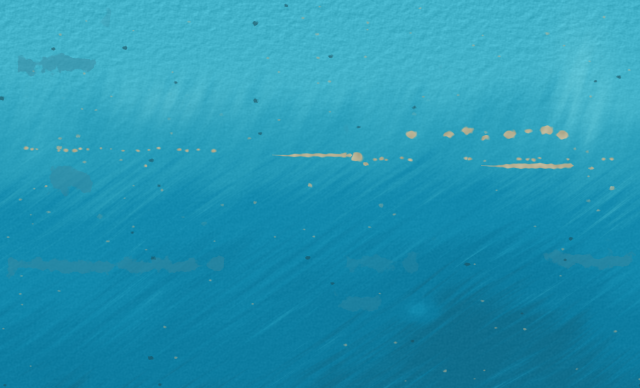
Reproduce this texture procedurally as a Shadertoy shader.

```glsl
const vec3 DEEP = vec3(0.06, 0.43, 0.55);
const vec3 TEAL = vec3(0.05, 0.49, 0.63);
const vec3 BLUE = vec3(0.07, 0.54, 0.68);
const vec3 SKY = vec3(0.16, 0.62, 0.73);
const vec3 PALE = vec3(0.26, 0.70, 0.79);
const vec3 PLASTER = vec3(0.77, 0.70, 0.56);
const vec3 GREY_BLUE = vec3(0.22, 0.53, 0.62);
const vec3 DIRT = vec3(0.10, 0.31, 0.37);

vec2 hash2(vec2 p) {
    vec3 q = fract(p.xyx * vec3(0.1031, 0.1030, 0.0973));
    q += dot(q, q.yzx + 33.33);
    return fract((q.xx + q.yz) * q.zy);
}

float corner(vec2 cell, vec2 f, vec2 o) {
    return dot(hash2(cell + o) * 2.0 - 1.0, f - o);
}

// Gradient noise, roughly -0.7 to 0.7
float noise(vec2 p) {
    vec2 i = floor(p), f = p - i;
    vec2 u = f * f * f * (f * (f * 6.0 - 15.0) + 10.0);
    float low = mix(corner(i, f, vec2(0, 0)), corner(i, f, vec2(1, 0)), u.x);
    float high = mix(corner(i, f, vec2(0, 1)), corner(i, f, vec2(1, 1)), u.x);
    return mix(low, high, u.y);
}

float fbm(vec2 p, int octaves) {
    float sum = 0.0, amp = 0.6;
    for (int i = 0; i < octaves; i++) {
        sum += amp * noise(p);
        p = p * 2.03 + 17.3;
        amp *= 0.5;
    }
    return sum;
}

// Noise drawn out along one direction, like bristle marks
float bristles(vec2 p, float angle, vec2 scale) {
    p += 0.02 * vec2(noise(p * 3.0), noise(p * 3.0 + 40.0));
    vec2 along = vec2(cos(angle), sin(angle));
    vec2 q = vec2(dot(p, along), dot(p, vec2(-along.y, along.x)));
    return fbm(q * scale, 3);
}

float blob(vec2 p, vec2 center, vec2 size) {
    vec2 d = (p - center) / size;
    return exp(-dot(d, d));
}

// Ragged flat patch, center and half size
float patchMask(vec2 p, vec2 center, vec2 size) {
    vec2 d = abs(p - center) - size;
    float edge = max(d.x, d.y) + 0.05 * fbm(p * 22.0, 4);
    return smoothstep(0.004, -0.004, edge);
}

// Flakes spaced along a horizontal span
float chipRow(vec2 p, vec2 span, float y, vec2 size, float density, float px) {
    float pitch = size.x * 3.0, mask = 0.0;
    p += 0.35 * size.y * vec2(noise(p * 70.0), noise(p * 70.0 + 9.0)) * 2.0;
    for (int i = -1; i <= 1; i++) {
        float id = floor(p.x / pitch) + float(i);
        vec2 h = hash2(vec2(id, y * 311.0)), k = hash2(vec2(id, y * 173.0 + 50.0));
        vec2 c = vec2((id + 0.2 + 0.6 * h.x) * pitch, y + (h.y - 0.5) * size.y * 2.0);
        float on = step(k.x, density) * step(span.x, c.x) * step(c.x, span.y);
        vec2 r = size * mix(0.4, 1.1, k.y);
        float d = (length((p - c) / r) - 1.0) * r.y;
        mask = max(mask, on * smoothstep(px, -px, d));
    }
    return mask;
}

// Thin tapering scrape
float scrape(vec2 p, vec2 span, float y, float width, float px) {
    float t = (p.x - span.x) / (span.y - span.x);
    float w = width * smoothstep(0.0, 0.4, t) * smoothstep(1.0, 0.96, t);
    float d = abs(p.y - y - 0.004 * noise(p.xx * 14.0)) - w * (1.0 + noise(p * 60.0));
    return smoothstep(px, -px, d) * step(0.0, t) * step(t, 1.0);
}

float specks(vec2 p, float cells, float density, float radius, float px) {
    vec2 id = floor(p * cells), h = hash2(id + cells), k = hash2(id + cells + 71.0);
    vec2 d = p - (id + 0.25 + 0.5 * h) / cells;
    float r = radius * mix(0.4, 1.0, k.y) * (1.0 + 0.8 * noise(p * 150.0));
    return step(k.x, density) * smoothstep(px, -px, length(d * vec2(0.8, 1.1)) - r);
}

vec3 paint(float t) {
    vec3 c = mix(DEEP, TEAL, smoothstep(0.02, 0.20, t));
    c = mix(c, BLUE, smoothstep(0.22, 0.42, t));
    c = mix(c, SKY, smoothstep(0.43, 0.63, t));
    return mix(c, PALE, smoothstep(0.60, 0.80, t));
}

void mainImage(out vec4 fragColor, in vec2 fragCoord) {
    float px = 1.0 / iResolution.y;
    vec2 p = fragCoord * px;
    float upper = smoothstep(0.45, 0.75, p.y);

    // Cloudy tone with broad brushwork
    float tone = 0.08 + 0.88 * p.y + 0.20 * fbm(p * vec2(2.2, 3.0), 4);
    tone += 0.13 * blob(p, vec2(0.15, 0.10), vec2(0.55, 0.25));
    tone -= 0.19 * blob(p, vec2(1.28, 0.20), vec2(0.30, 0.17));
    tone -= 0.10 * blob(p, vec2(0.60, 0.42), vec2(0.35, 0.20));
    tone += 0.30 * blob(p, vec2(1.08, 0.20), vec2(0.04, 0.025));
    float slanted = bristles(p, 0.60, vec2(3.5, 65.0));
    float steep = bristles(p, 1.15, vec2(4.0, 30.0));
    tone += mix(0.22 * slanted, 0.14 * steep, upper);
    vec3 color = paint(tone);

    // Pale dry strokes and worn haze
    float dry = smoothstep(0.12, 0.45, slanted) * smoothstep(-0.1, 0.3, fbm(p * 4.0 + 5.0, 2));
    color = mix(color, PALE, 0.35 * dry * (1.0 - upper));
    float haze = blob(p, vec2(0.46, 0.73), vec2(0.15, 0.06)) + blob(p, vec2(1.5, 0.78), vec2(0.07, 0.16));
    color += vec3(0.10, 0.06, 0.04) * haze * (0.7 + steep);

    // Wrinkled relief, strongest at the top
    vec2 grain = p * vec2(42.0, 55.0);
    float relief = fbm(grain, 3) - fbm(grain + vec2(-0.12, 0.20), 3);
    color += relief * mix(0.03, 0.16, smoothstep(0.55, 1.0, p.y));
    color += 0.025 * noise(p * 160.0);

    // Grey-blue repairs
    float worn = patchMask(p, vec2(0.30, 0.315), vec2(0.27, 0.014));
    worn = max(worn, patchMask(p, vec2(0.15, 0.835), vec2(0.10, 0.016)));
    worn = max(worn, patchMask(p, vec2(0.18, 0.535), vec2(0.05, 0.028)));
    worn = max(worn, 0.6 * patchMask(p, vec2(0.98, 0.325), vec2(0.09, 0.014)));
    worn = max(worn, patchMask(p, vec2(1.52, 0.33), vec2(0.10, 0.016)));
    worn = max(worn, 0.7 * patchMask(p, vec2(0.92, 0.22), vec2(0.05, 0.015)));
    worn = max(worn, 0.5 * smoothstep(0.36, 0.42, fbm(p * vec2(13.0, 10.0), 3)) * upper);
    color = mix(color, GREY_BLUE, 0.5 * worn);

    // Flaked plaster, pale dots and dirt
    float chips = chipRow(p, vec2(1.03, 1.46), 0.655, vec2(0.017, 0.011), 0.85, px);
    chips = max(chips, chipRow(p, vec2(0.84, 0.96), 0.592, vec2(0.015, 0.010), 0.7, px));
    chips = max(chips, chipRow(p, vec2(0.06, 0.57), 0.615, vec2(0.006, 0.004), 0.65, px));
    chips = max(chips, chipRow(p, vec2(0.95, 1.60), 0.590, vec2(0.006, 0.004), 0.4, px));
    chips = max(chips, scrape(p, vec2(0.70, 0.91), 0.600, 0.004, px));
    chips = max(chips, scrape(p, vec2(1.24, 1.48), 0.572, 0.006, px));
    float band = blob(p, vec2(0.8, 0.57), vec2(3.0, 0.10));
    chips = max(chips, band * specks(p, 22.0, 0.10, 0.006, px));
    chips = max(chips, 0.55 * specks(p, 30.0, 0.06, 0.0035, px));
    color = mix(color, PLASTER + 0.12 * noise(p * 60.0), 0.9 * chips);
    color = mix(color, DIRT, 0.6 * specks(p + 3.7, 15.0, 0.07, 0.006, px));

    fragColor = vec4(clamp(color, 0.0, 1.0), 1.0);
}
```
